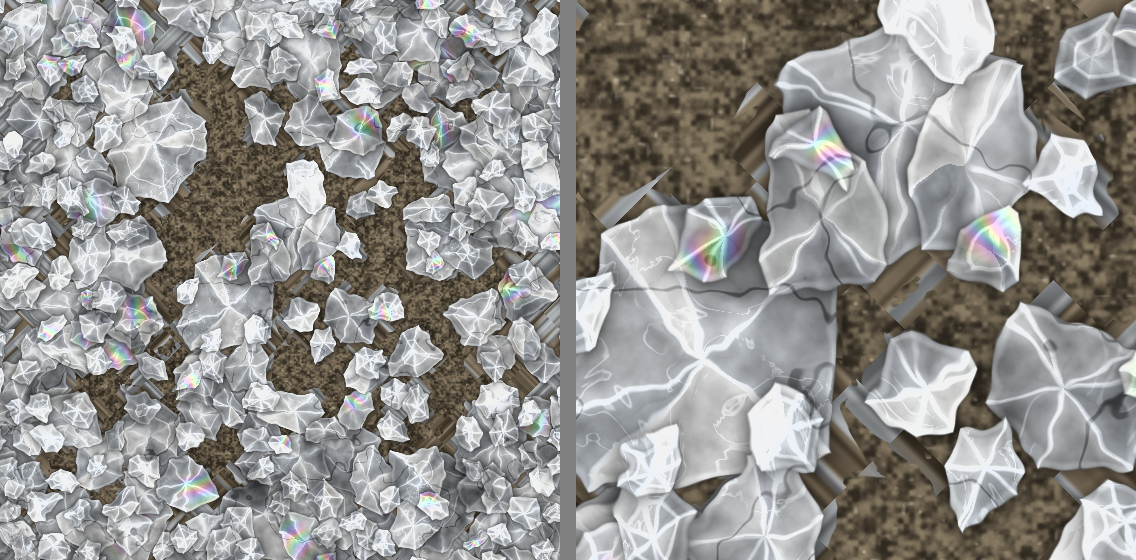
Left: the whole. Right: its middle third, enlarged.
Reproduce this texture procedurally as a three.js fragment shader.

```glsl
varying vec2 vUv;

float hash(vec2 p) {
  return fract(sin(dot(p, vec2(127.1, 311.7))) * 43758.5453);
}

float noise(vec2 p) {
  vec2 i = floor(p), f = fract(p);
  f = f * f * (3.0 - 2.0 * f);
  return mix(mix(hash(i), hash(i + vec2(1.0, 0.0)), f.x),
             mix(hash(i + vec2(0.0, 1.0)), hash(i + 1.0), f.x), f.y);
}

float fbm(vec2 p) {
  float sum = 0.0, gain = 0.53;
  for (int i = 0; i < 4; i++) {
    sum += gain * noise(p);
    p = mat2(1.6, 1.2, -1.2, 1.6) * p + 7.3;
    gain *= 0.5;
  }
  return sum;
}

mat2 rotation(float a) {
  return mat2(cos(a), sin(a), -sin(a), cos(a));
}

// Chance that a crystal grows here: crowded rim, open clearings
float density(vec2 c, float layer) {
  vec2 m = abs(c - 0.5);
  float rim = smoothstep(0.2, 0.46, max(m.x, m.y));
  float clearing = exp(-70.0 * dot(c - vec2(0.38, 0.74), c - vec2(0.38, 0.74)))
                 + exp(-90.0 * dot(c - vec2(0.88, 0.46), c - vec2(0.88, 0.46)));
  float base = layer < 0.5 ? 0.42 + 0.25 * (1.0 - c.x) : (layer < 1.5 ? 0.62 : 0.34);
  return base + 0.45 * rim - 0.75 * clearing;
}

vec3 soil(vec2 uv) {
  float grain = 0.55 * fbm(uv * 110.0) + 0.35 * noise(uv * 300.0) + 0.15 * fbm(uv * 14.0);
  vec3 col = mix(vec3(0.19, 0.165, 0.13), vec3(0.55, 0.495, 0.40), smoothstep(0.26, 0.8, grain));
  return col + 0.16 * smoothstep(0.82, 0.98, noise(uv * 210.0 + 40.0));
}

// Diagonal bands of splintered brown and grey
vec3 splinters(vec2 uv, vec2 block, float along, float rim) {
  float stripe = noise(vec2(along * 170.0, block.x + 5.0 * block.y));
  float broad = noise(vec2(along * 45.0, block.y + 20.0));
  vec3 brown = mix(vec3(0.22, 0.185, 0.14), vec3(0.58, 0.52, 0.43), stripe);
  vec3 grey = mix(vec3(0.40, 0.41, 0.42), vec3(0.76, 0.78, 0.79), stripe);
  return mix(brown, grey, smoothstep(0.45, 0.6, broad + 0.35 * rim - 0.1));
}

void main() {
  vec2 uv = vUv;
  vec2 bend = vec2(noise(uv * 26.0), noise(uv * 26.0 + 50.0)) - 0.5;
  vec2 chip = vec2(noise(uv * 85.0 + 9.0), noise(uv * 85.0 + 70.0)) - 0.5;
  float cloud = fbm(uv * 16.0 + bend);
  float fine = fbm(uv * 75.0);
  float vein = abs(fbm(uv * 11.0 + 31.0) - 0.5);
  float lace = abs(fbm(uv * 38.0 + 3.0 * bend) - 0.5);

  vec3 crystals = vec3(0.6);
  float cover = 0.0, nearest = 1.0;

  for (int l = 0; l < 3; l++) {
    float layer = float(l);
    float grid = 6.0 * pow(1.65, layer);
    for (int n = 0; n < 9; n++) {
      vec2 cell = floor(uv * grid) + vec2(mod(float(n), 3.0), floor(float(n) / 3.0)) - 1.0;
      vec2 id = cell + 37.0 * layer + 11.0;
      vec2 center = (cell + 0.5 + 0.7 * (vec2(hash(id), hash(id + 0.31)) - 0.5)) / grid;
      if (hash(id + 0.57) > density(center, layer)) continue;
      float radius = mix(0.38, 0.58, hash(id + 0.73)) / grid;
      vec2 p = (uv + 0.011 * bend + 0.007 * chip - center) / radius;
      if (length(p) > 2.0) continue;
      p = rotation(6.283 * hash(id + 0.19)) * p;
      p.y *= 1.0 + 0.55 * hash(id + 0.43);

      // Pyramid of seven facets: the steepest plane wins
      float q = -1.0, second = -1.0, facet = 0.0;
      vec2 slope = vec2(1.0), slope2 = vec2(0.0);
      for (int k = 0; k < 7; k++) {
        vec2 key = id + 0.137 * float(k);
        float a = (float(k) + 0.7 * hash(key + 0.07)) * 0.8976;
        vec2 g = vec2(cos(a), sin(a)) / mix(0.72, 1.15, hash(key + 0.61));
        float h = dot(p, g);
        if (h > q) {
          second = q; slope2 = slope;
          q = h; slope = g; facet = hash(key + 0.87);
        } else if (h > second) {
          second = h; slope2 = g;
        }
      }
      float edge = (q - 1.0) / length(slope) * radius;
      float ridge = (q - second) / max(length(slope - slope2), 0.1) * radius;
      float table = mix(0.35, 0.75, hash(id + 0.93));
      float rimLine = abs(q - table + 0.15 * bend.x) / length(slope) * radius;
      float hasTable = step(0.45, hash(id + 0.27));

      // Milky tone, lit facets, pale ridges and dark hairline cracks
      float tone = mix(0.55, 0.71, hash(id + 0.11)) + 0.24 * (facet - 0.5);
      tone += 0.14 * (0.5 - q) * (2.0 * hash(id + facet) - 0.6);
      tone += 0.5 * (cloud - 0.5) + 0.24 * (fine - 0.5);
      tone += hasTable * 0.07 * smoothstep(0.02, -0.02, q - table);
      tone += 0.26 * smoothstep(0.0026, 0.0004, ridge) * smoothstep(0.25, 0.5, cloud);
      tone += 0.20 * hasTable * smoothstep(0.0022, 0.0004, rimLine);
      tone += 0.10 * smoothstep(0.012, 0.0, ridge);
      tone += 0.16 * smoothstep(0.03, 0.0, lace) * smoothstep(0.5, 0.62, cloud);
      tone -= 0.20 * smoothstep(0.010, 0.002, vein);
      tone += 0.13 * smoothstep(0.004, 0.0, abs(edge + 0.0025));
      vec3 col = clamp(tone, 0.25, 0.95) * mix(vec3(0.97, 1.0, 1.035), vec3(1.0, 1.0, 0.995), facet);
      vec3 rainbow = 0.5 + 0.5 * cos(6.283 * (1.3 * p.x + cloud + vec3(0.0, 0.33, 0.67)));
      col += 0.24 * (rainbow - 0.5) * step(0.88, hash(id + 0.39)) * smoothstep(0.9, 0.2, length(p - 0.3));

      float solid = smoothstep(0.001, -0.001, edge);
      crystals *= 1.0 - 0.38 * exp(-170.0 * max(edge, 0.0));
      crystals = mix(crystals, col, solid);
      cover = max(cover, solid);
      nearest = min(nearest, edge);
    }
  }

  // Ground: soil with splinters hugging the crystals
  vec2 m = abs(uv - 0.5);
  float rim = smoothstep(0.36, 0.5, max(m.x, m.y));
  vec2 diagonal = vec2(uv.x + uv.y, uv.x - uv.y);
  vec2 block = floor(diagonal * 17.0);
  float along = hash(block) > 0.5 ? diagonal.x : diagonal.y;
  float reach = 0.034 * (hash(block + 3.0) - 0.35) + 0.05 * rim
              + 0.012 * (noise(vec2(along * 130.0, block.x)) - 0.5);
  vec3 ground = mix(soil(uv), splinters(uv, block, along, rim), smoothstep(0.001, -0.001, nearest - reach));
  ground *= 1.0 - 0.35 * exp(-150.0 * max(nearest, 0.0));

  gl_FragColor = vec4(mix(ground, crystals, cover), 1.0);
}
```
